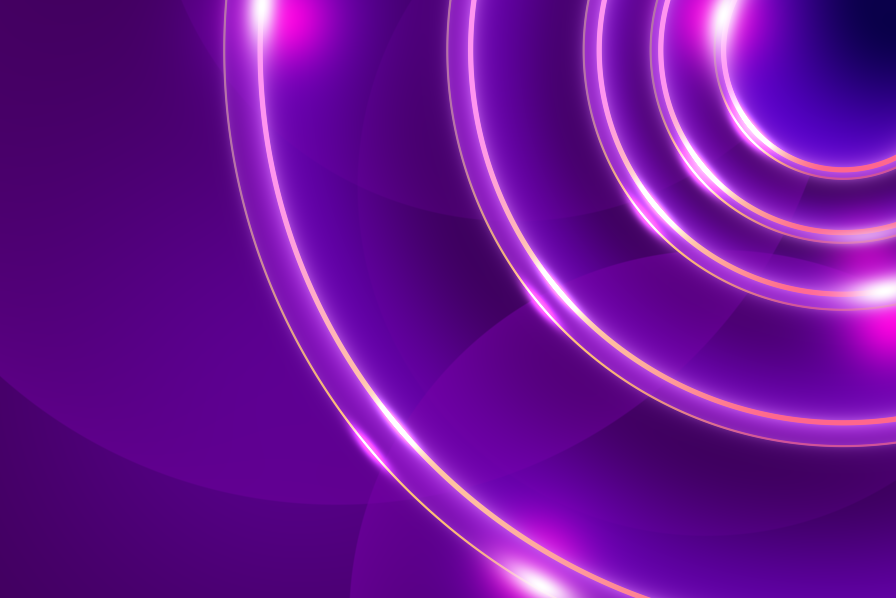
Reproduce this background procedurally as a WebGL 2 fragment shader.

```glsl
#version 300 es
precision highp float;
// Concentric neon rings with hot spots over overlapping violet discs.
uniform vec2 u_resolution;
out vec4 fragColor;

// Lengths are in canvas heights; y runs down from the top edge.
const vec2 CENTER = vec2(1.410, 0.084);
const int RINGS = 5;
const float OUTER[RINGS] = float[](0.215, 0.322, 0.434, 0.662, 1.035);
const float INNER[RINGS] = float[](0.200, 0.305, 0.408, 0.623, 0.975);
const float TUBE_HALF = 0.0044;
const float WIRE_HALF = 0.0018;
const float GLINT_ANGLE = 0.70;

// Discs: center, radius, strength
const vec4 DISCS[4] = vec4[](
  vec4(0.563, 0.000, 0.844, 0.42), vec4(0.860, -0.234, 0.604, 0.22),
  vec4(1.182, 0.312, 0.584, 0.18), vec4(1.201, 1.035, 0.617, 0.55));

// Hot spots: position, offset of the magenta halo
const vec4 SPOTS[4] = vec4[](
  vec4(0.438, 0.010, 0.035, 0.020), vec4(0.905, 0.980, -0.010, -0.030),
  vec4(1.210, 0.025, -0.012, 0.002), vec4(1.480, 0.487, 0.015, 0.045));
const vec2 MIST = vec2(1.450, 0.395);

const vec3 SHADOW = vec3(0.19, 0.0, 0.30);
const vec3 PLUM = vec3(0.24, 0.0, 0.34);
const vec3 PURPLE = vec3(0.35, 0.0, 0.56);
const vec3 VIOLET = vec3(0.38, 0.0, 0.67);
const vec3 ORCHID = vec3(0.46, 0.0, 0.65);
const vec3 NAVY = vec3(0.03, 0.0, 0.28);
const vec3 BLUE = vec3(0.34, 0.0, 0.80);
const vec3 BLOOM = vec3(0.46, 0.0, 0.80);
const vec3 BAND = vec3(0.61, 0.10, 0.84);
const vec3 HALO = vec3(0.86, 0.52, 1.0);
const vec3 MAGENTA = vec3(1.0, 0.0, 0.88);
const vec3 PINK = vec3(1.0, 0.58, 0.94);
const vec3 PEACH = vec3(1.0, 0.76, 0.63);
const vec3 CORAL = vec3(1.0, 0.40, 0.55);
const vec3 TAN = vec3(0.72, 0.45, 0.66);
const vec3 GOLD = vec3(1.0, 0.76, 0.45);
const vec3 ROSE = vec3(0.82, 0.32, 0.60);

float bell(float x, float width) {
  return exp(-x * x / (width * width));
}

float stroke(float d, float halfWidth, float px) {
  return 1.0 - smoothstep(-0.6 * px, 0.6 * px, abs(d) - halfWidth);
}

vec3 alongArc(vec3 left, vec3 middle, vec3 bottom, float angle) {
  vec3 c = mix(left, middle, smoothstep(0.15, 0.7, angle));
  return mix(c, bottom, smoothstep(0.8, 1.45, angle));
}

vec3 background(vec2 p, float r, float px) {
  float warm = bell(length(p - vec2(0.50, 0.62)), 0.48);
  vec3 col = mix(PLUM, PURPLE, warm);

  // Shadow outside each ring, rising to violet under the next tube
  for (int i = 1; i < RINGS; i++) {
    float t = (r - OUTER[i - 1]) / (INNER[i] - OUTER[i - 1]);
    float inside = step(OUTER[i - 1], r) * step(r, INNER[i]);
    col = mix(col, mix(SHADOW, VIOLET, smoothstep(0.10, 0.95, t)), inside * 0.92);
  }
  // Cool light falling from the top edge
  col = mix(col, VIOLET, 0.30 * bell(length(p - vec2(0.78, 0.0)), 0.28));

  // Translucent discs, brightest at their rims
  for (int i = 0; i < 4; i++) {
    float d = length(p - DISCS[i].xy) - DISCS[i].z;
    float mask = 1.0 - smoothstep(-px, px, d);
    col = mix(col, ORCHID, mask * DISCS[i].w * exp(min(d, 0.0) / 0.19));
  }

  // Deep blue core
  float depth = length(p - vec2(1.50, -0.01)) / 0.32;
  vec3 core = mix(NAVY, BLUE, smoothstep(0.15, 1.0, depth));
  return mix(col, core, 1.0 - smoothstep(-px, px, r - INNER[0]));
}

void main() {
  float px = 1.0 / u_resolution.y;
  vec2 p = vec2(gl_FragCoord.x, u_resolution.y - gl_FragCoord.y) * px;
  vec2 q = p - CENTER;
  float r = length(q);
  float angle = atan(q.y, -q.x);
  vec3 col = background(p, r, px);

  // Wide magenta and violet halos of the hot spots
  for (int i = 0; i < 4; i++) {
    float d = length(p - SPOTS[i].xy - SPOTS[i].zw);
    col = mix(col, BLOOM, 0.65 * bell(d, 0.14));
    col = mix(col, MAGENTA, bell(d, 0.074));
  }
  col = mix(col, MAGENTA, 0.5 * bell(length(p - MIST - vec2(0.0, 0.03)), 0.06));

  // Rings: tinted band, soft halos, thick tube, thin wire and glint
  vec3 tubeColor = alongArc(PINK, PEACH, CORAL, angle);
  vec3 wireColor = alongArc(TAN, GOLD, ROSE, angle);
  for (int i = 0; i < RINGS; i++) {
    float tube = r - INNER[i];
    float wire = r - OUTER[i];
    float band = smoothstep(-px, px, tube) * (1.0 - smoothstep(-px, px, wire));
    col = mix(col, BAND, band * 0.85 * exp(-max(tube, 0.0) / 0.065));
    col = mix(col, BAND, 0.35 * exp(-abs(tube) / 0.024));
    col = mix(col, HALO, 0.65 * exp(-abs(tube) / 0.013));
    col = mix(col, HALO, 0.25 * exp(-abs(wire) / 0.008));
    col = mix(col, tubeColor, stroke(tube, TUBE_HALF, px));
    col = mix(col, wireColor, stroke(wire, WIRE_HALF, px));
    float arc = (angle - GLINT_ANGLE) * r;
    col += vec3(0.6, 0.5, 0.65) * bell(arc, 0.055) * bell(tube, 0.010);
    col += vec3(0.8, 0.35, 0.8) * bell(arc, 0.045) * bell(wire, 0.010);
  }
  col = mix(col, vec3(0.95, 0.78, 0.95), 0.65 * bell(r - 0.313, 0.014) * bell(p.x - MIST.x, 0.07));

  // White cores stretched along the arcs
  for (int i = 0; i < 4; i++) {
    vec2 s = SPOTS[i].xy - CENTER;
    vec2 radial = normalize(s);
    float across = r - length(s);
    float along = dot(q - s, vec2(-radial.y, radial.x));
    col = mix(col, vec3(1.0, 0.6, 1.0), 0.7 * bell(across, 0.032) * bell(along, 0.085));
    col = mix(col, vec3(1.0), bell(across, 0.020) * bell(along, 0.055));
  }
  fragColor = vec4(clamp(col, 0.0, 1.0), 1.0);
}
```
